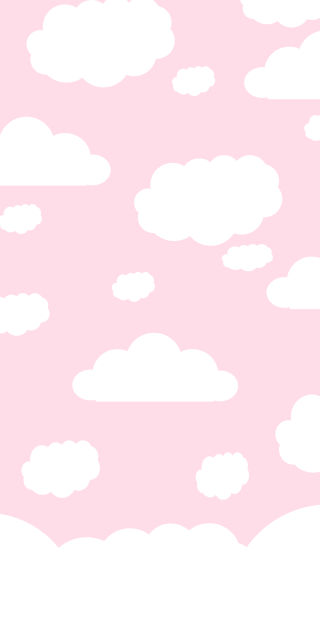
This pattern is drawn by a Shadertoy shader. Its source:

```glsl
// Flat white clouds drifting over a pink sky, above a bank of rounded cloud tops.
// Lengths are percent of the canvas width; the canvas is 100 wide and 200 high.
#define SKY_PINK vec3(1.0, 0.867, 0.91)
#define CLOUD_WHITE vec3(1.0)
#define CANVAS vec2(100.0, 200.0)
#define BANK_LEVEL 28.7
#define EDGE_SOFTNESS 1.0

// Lobes around a puffy cloud: centre, radius
const vec3 puffs[11] = vec3[11](
    vec3(-18.8, -0.8, 4.4), vec3(-17.2, -5.5, 4.8), vec3(-10.7, -3.9, 8.9),
    vec3(0.8, -5.7, 8.6), vec3(10.4, -3.8, 7.0), vec3(17.4, 0.3, 5.7),
    vec3(16.9, 6.0, 5.2), vec3(13.0, 8.3, 5.7), vec3(4.9, 8.8, 5.2),
    vec3(-2.9, 7.3, 5.7), vec3(-11.2, 4.7, 6.9));

// Puffy clouds: centre, scale
const vec4 puffyClouds[12] = vec4[12](
    vec4(31.5, 187.0, 1.0, 1.0), vec4(90.6, 201.0, 0.67, 0.67),
    vec4(60.5, 174.7, 0.29, 0.33), vec4(101.8, 160.2, 0.29, 0.33),
    vec4(65.1, 137.5, 1.0, 1.0), vec4(6.4, 131.6, 0.29, 0.33),
    vec4(77.3, 119.5, 0.345, 0.30), vec4(41.7, 110.4, 0.29, 0.33),
    vec4(4.9, 101.8, 0.46, 0.47), vec4(108.1, 65.1, 0.95, 1.0),
    vec4(19.0, 53.5, 0.53, 0.635), vec4(69.5, 51.3, 0.36, 0.525));

// Domes of a flat-based cloud: centre, radii
const vec4 domes[5] = vec4[5](
    vec4(-20.1, -5.7, 5.7, 4.8), vec4(-11.7, -2.3, 7.8, 7.8),
    vec4(-0.3, 1.8, 8.8, 8.8), vec4(11.7, -2.3, 8.1, 7.8),
    vec4(20.3, -6.0, 5.7, 4.8));

const vec2 flatClouds[4] = vec2[4](
    vec2(102.1, 179.9), vec2(8.6, 152.9), vec2(109.1, 114.3), vec2(48.4, 85.4));

// Rounded tops of the lower bank: centre, radius
const vec3 bankTops[7] = vec3[7](
    vec3(-4.7, 10.2, 29.6), vec3(27.1, 18.8, 13.3), vec3(40.6, 24.9, 10.0),
    vec3(53.4, 27.9, 8.5), vec3(65.4, 26.7, 9.8), vec3(72.9, 24.0, 6.5),
    vec3(102.9, 10.9, 31.5));

float circle(vec2 p, vec3 c) {
    return length(p - c.xy) - c.z;
}

float ellipse(vec2 p, vec4 e) {
    return (length((p - e.xy) / e.zw) - 1.0) * min(e.z, e.w);
}

float box(vec2 p, vec2 halfSize) {
    vec2 q = abs(p) - halfSize;
    return length(max(q, 0.0)) + min(max(q.x, q.y), 0.0);
}

float puffyCloud(vec2 p) {
    float d = box(p, vec2(15.5, 7.8));
    for (int i = 0; i < puffs.length(); i++) d = min(d, circle(p, puffs[i]));
    return d;
}

float flatCloud(vec2 p) {
    float d = box(p - vec2(0.0, -6.2), vec2(18.5, 4.7));
    for (int i = 0; i < domes.length(); i++) d = min(d, ellipse(p, domes[i]));
    return d;
}

float cloudBank(vec2 p) {
    float d = p.y - BANK_LEVEL;
    for (int i = 0; i < bankTops.length(); i++) d = min(d, circle(p, bankTops[i]));
    return d;
}

void mainImage(out vec4 fragColor, in vec2 fragCoord) {
    vec2 p = fragCoord / iResolution.xy * CANVAS;
    float edge = EDGE_SOFTNESS * CANVAS.x / iResolution.x;

    // Union of every cloud
    float d = cloudBank(p);
    for (int i = 0; i < puffyClouds.length(); i++) {
        vec4 c = puffyClouds[i];
        d = min(d, puffyCloud((p - c.xy) / c.zw) * min(c.z, c.w));
    }
    for (int i = 0; i < flatClouds.length(); i++) {
        d = min(d, flatCloud(p - flatClouds[i]));
    }

    // Smooth coverage over the sky
    float cover = clamp(0.5 - d / edge, 0.0, 1.0);
    fragColor = vec4(mix(SKY_PINK, CLOUD_WHITE, cover), 1.0);
}
```
